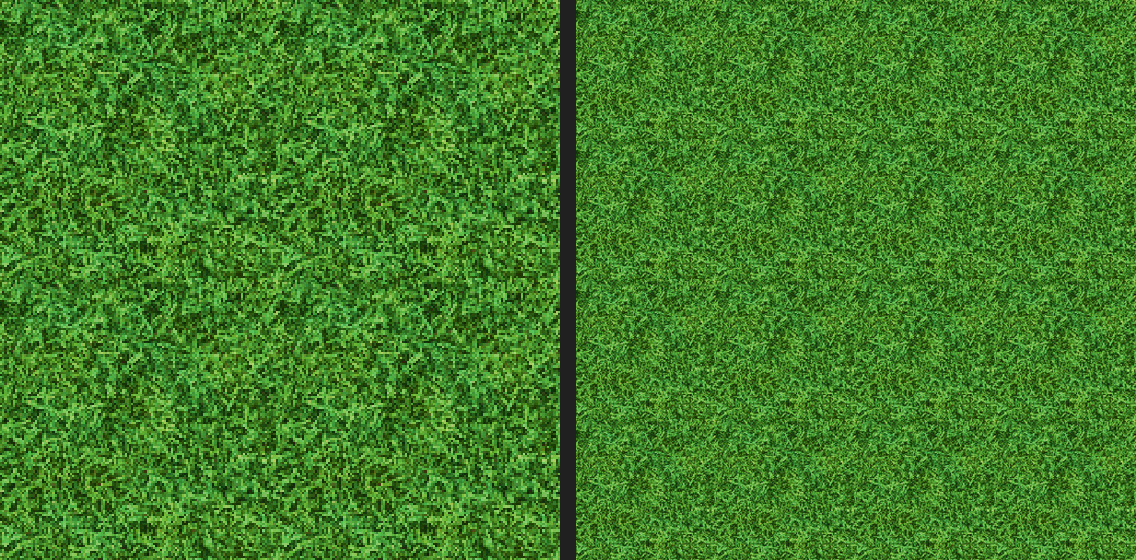
Left: one tile. Right: repeated 2 by 2.
This texture is drawn by a three.js fragment shader. Its source:

```glsl
// Seamless coarse-texel lawn: short, tangled grass blades over dark soil gaps.
varying vec2 vUv;

const float REPEATS = 2.0;      // tiles across the canvas
const float TEXELS = 128.0;     // texels across one tile
const float CELLS = 24.0;       // blade cells across one tile
const int LAYERS = 5;

const vec3 DEEP    = vec3(0.03, 0.08, 0.01);
const vec3 SHADOW  = vec3(0.08, 0.19, 0.03);
const vec3 DARK    = vec3(0.15, 0.33, 0.06);
const vec3 MIDDLE  = vec3(0.22, 0.47, 0.13);
const vec3 FRESH   = vec3(0.29, 0.59, 0.19);
const vec3 LIGHT   = vec3(0.37, 0.73, 0.25);
const vec3 PALE    = vec3(0.57, 0.80, 0.40);
const vec3 GLINT   = vec3(0.78, 0.90, 0.58);

vec3 hash3(vec2 p) {
  vec3 h = fract(p.xyx * vec3(0.1031, 0.1030, 0.0973));
  h += dot(h, h.yxz + 33.33);
  return fract((h.xxy + h.yzz) * h.zyx);
}

// Gradient noise that wraps after a whole number of cells.
float cornerGradient(vec2 corner, vec2 offset, float period, float seed) {
  float angle = 6.2832 * hash3(mod(corner, period) + seed).x;
  return dot(vec2(cos(angle), sin(angle)), offset);
}

float gradientNoise(vec2 p, float period, float seed) {
  vec2 i = floor(p);
  vec2 f = p - i;
  vec2 u = f * f * f * (f * (f * 6.0 - 15.0) + 10.0);
  vec2 e = vec2(1.0, 0.0);
  float low = mix(cornerGradient(i, f, period, seed),
                  cornerGradient(i + e, f - e, period, seed), u.x);
  float high = mix(cornerGradient(i + e.yx, f - e.yx, period, seed),
                   cornerGradient(i + 1.0, f - 1.0, period, seed), u.x);
  return mix(low, high, u.y);
}

// Soft-edged coverage of a slightly bent stroke, in texel units.
float bladeCover(vec2 p, float angle, float halfLength, float bend) {
  vec2 along = vec2(cos(angle), sin(angle));
  vec2 q = vec2(dot(p, along), dot(p, vec2(-along.y, along.x)));
  q.y -= bend * q.x * q.x;
  float d = length(vec2(max(abs(q.x) - halfLength, 0.0), q.y));
  return 1.0 - smoothstep(0.35, 0.95, d);
}

// Paints one layer of scattered blades; x is tone, y is warmth.
vec2 paintBlades(vec2 under, vec2 texel, float layer) {
  float cellSize = TEXELS / CELLS;
  vec2 cell = floor(texel / cellSize);
  for (int y = -1; y <= 1; y++) {
    for (int x = -1; x <= 1; x++) {
      vec2 site = cell + vec2(float(x), float(y));
      vec2 id = mod(site, CELLS) + 57.0 * layer;
      vec3 place = hash3(id + 11.0);
      vec3 shape = hash3(id + 523.0);
      vec2 root = (site + place.xy) * cellSize;
      float cover = bladeCover(texel - root, 3.1416 * place.z,
                               mix(1.8, 4.2, shape.x), 0.08 * (shape.y - 0.5));
      vec2 blade = vec2(mix(-1.1, 1.6, shape.z), fract(shape.y * 7.0) - 0.5);
      under = mix(under, blade, cover);
    }
  }
  return under;
}

float ramp(float start, float end, float t) {
  return clamp((t - start) / (end - start), 0.0, 1.0);
}

// Colour by brightness rank, so each band keeps its share of the area.
vec3 grassColour(float rank) {
  vec3 c = mix(DEEP, SHADOW, ramp(0.0, 0.05, rank));
  c = mix(c, DARK, ramp(0.05, 0.20, rank));
  c = mix(c, MIDDLE, ramp(0.20, 0.43, rank));
  c = mix(c, FRESH, ramp(0.43, 0.685, rank));
  c = mix(c, LIGHT, ramp(0.685, 0.885, rank));
  c = mix(c, PALE, ramp(0.885, 0.98, rank));
  return mix(c, GLINT, ramp(0.98, 1.0, rank));
}

void main() {
  // Snap to the texel grid of one repeating tile.
  vec2 grid = mod(floor(vUv * REPEATS * TEXELS), TEXELS);
  vec2 texel = grid + 0.5;

  // Soil gaps first, then blades stacked on top.
  vec2 grass = vec2(-1.0, 0.0);
  for (int i = 0; i < LAYERS; i++) {
    grass = paintBlades(grass, texel, float(i));
  }

  // Grain of single texels and faint broad patches.
  vec3 grain = hash3(grid + 211.0);
  vec2 patchPoint = texel / TEXELS * 5.0;
  float tone = grass.x + 1.8 * (grain.x - 0.5);
  tone += 0.4 * gradientNoise(patchPoint, 5.0, 71.0);
  float rank = 1.0 / (1.0 + exp(-1.75 * tone));

  // Warm straw and cool green shifts.
  float warmth = 0.7 * grass.y + 0.8 * (grain.y - 0.5);
  warmth += 0.6 * gradientNoise(patchPoint, 5.0, 137.0);
  float straw = smoothstep(0.93, 1.0, grain.z);
  vec3 colour = grassColour(rank);
  colour += warmth * vec3(0.10, -0.01, -0.09) * (0.3 + colour.g);
  colour += straw * vec3(0.12, -0.03, 0.04);
  gl_FragColor = vec4(clamp(colour, 0.0, 1.0), 1.0);
}
```
